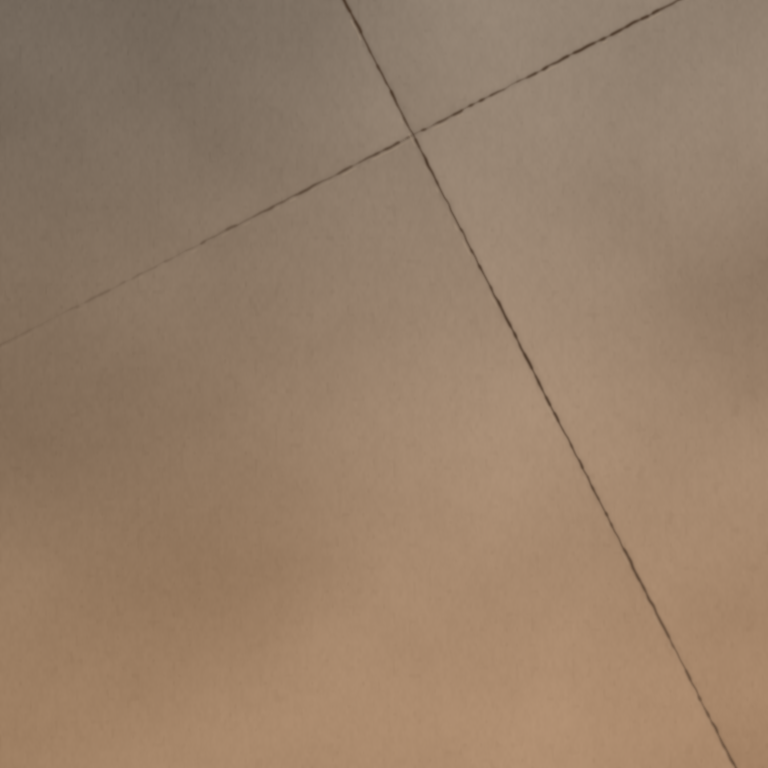
A Shadertoy shader for this texture:

```glsl
const vec2 CROSSING = vec2(0.538, 0.824);
const float TILT = 0.471;
const float TILE_SIZE = 1.15;
const vec3 JOINT_COLOR = vec3(0.28, 0.21, 0.155);
const vec3 CHIP_COLOR = vec3(0.70, 0.61, 0.51);
const vec3 MEAN_COLOR = vec3(0.59, 0.49, 0.403);

float hash(vec2 p) {
    return fract(sin(dot(p, vec2(127.1, 311.7))) * 43758.5453);
}

float valueNoise(vec2 p) {
    vec2 cell = floor(p);
    vec2 f = fract(p);
    f = f * f * (3.0 - 2.0 * f);
    float low = mix(hash(cell), hash(cell + vec2(1.0, 0.0)), f.x);
    float high = mix(hash(cell + vec2(0.0, 1.0)), hash(cell + vec2(1.0, 1.0)), f.x);
    return mix(low, high, f.y);
}

float fbm(vec2 p, int octaves) {
    float sum = 0.0;
    float weight = 0.5;
    for (int i = 0; i < octaves; i++) {
        sum += weight * (valueNoise(p) - 0.5);
        p = mat2(0.8, 0.6, -0.6, 0.8) * p * 2.03 + 17.3;
        weight *= 0.5;
    }
    return sum;
}

mat2 rotation(float angle) {
    float c = cos(angle);
    float s = sin(angle);
    return mat2(c, -s, s, c);
}

float softSpot(vec2 p, vec2 center, vec2 radius) {
    vec2 d = (p - center) / radius;
    return exp(-dot(d, d));
}

// Warm light from below, cooler shade toward the upper left
vec3 floorLight(vec2 uv) {
    vec3 bottom = mix(vec3(0.615, 0.495, 0.385), vec3(0.65, 0.522, 0.41), uv.x);
    vec3 top = mix(vec3(0.45, 0.40, 0.35), vec3(0.57, 0.503, 0.438), uv.x);
    vec3 light = mix(bottom, top, smoothstep(-0.05, 1.12, uv.y));
    light += vec3(0.045, 0.042, 0.04) * softSpot(uv, vec2(0.6, 0.42), vec2(0.32, 0.5));
    light += vec3(0.05, 0.047, 0.043) * softSpot(uv, vec2(0.62, 1.0), vec2(0.2, 0.2));
    light -= vec3(0.035, 0.03, 0.025) * softSpot(uv, vec2(0.0, 0.42), vec2(0.25, 0.14));
    light -= vec3(0.04, 0.038, 0.035) * softSpot(uv, vec2(1.02, 0.64), vec2(0.12, 0.16));
    light -= 0.02 * softSpot(uv, vec2(0.32, 0.24), vec2(0.14, 0.1));
    return mix(MEAN_COLOR, light, 1.14);
}

// Fine grain over broad, cloudy stains
float surfaceTone(vec2 p, vec2 grainPoint) {
    float clouds = 0.07 * fbm(p * 5.0, 4);
    float speckle = 0.030 * fbm(grainPoint * vec2(190.0, 110.0), 2);
    float pits = smoothstep(0.75, 1.0, valueNoise(grainPoint * vec2(150.0, 100.0) + 41.0));
    return clouds + speckle - 0.012 * pits;
}

// Signed distance to the nearest line of a repeating grid
float gridDistance(float x, float size) {
    return x - size * floor(x / size + 0.5);
}

float softLine(float d, float radius) {
    return exp(-d * d / (radius * radius));
}

// Worn, broken joint with pale chips along one side
vec3 drawJoint(vec3 color, float d, float along, float strength, float wear, float seed, float pixel) {
    float radius = max(pixel, 0.0019);
    float crumbs = valueNoise(vec2(along * 130.0, seed + 9.0));
    float stretches = valueNoise(vec2(along * 24.0, seed + 5.0));
    d += 0.0014 * (valueNoise(vec2(along * 90.0, seed)) - 0.5);
    float filled = smoothstep(0.2, 0.8, 0.55 * crumbs + 0.45 * stretches);
    float ink = strength * mix(1.0, filled, wear);
    float chips = smoothstep(0.45, 0.9, valueNoise(vec2(along * 90.0, seed + 15.0)));
    color *= 1.0 - 0.07 * strength * softLine(d, 0.005);
    color = mix(color, CHIP_COLOR, 0.3 * strength * chips * softLine(d + 0.0045, 0.0018));
    return mix(color, JOINT_COLOR, ink * softLine(d, radius * (0.9 + 0.35 * filled)));
}

void mainImage(out vec4 fragColor, in vec2 fragCoord) {
    vec2 uv = fragCoord / iResolution.xy;
    vec2 p = fragCoord / iResolution.y;
    float pixel = 1.0 / iResolution.y;
    vec2 q = rotation(TILT) * (p - CROSSING);
    vec2 tile = floor(q / TILE_SIZE);

    // Tile surface
    vec3 color = floorLight(uv);
    color += 0.01 * (hash(tile + 3.0) - 0.5);
    color += surfaceTone(q + tile * 7.0, p) * vec3(1.0, 0.95, 0.9);

    // Cross joint fades to the left, long joint thins at its far end
    float crossStrength = mix(0.12, 0.8, smoothstep(-0.62, 0.12, q.x));
    float longStrength = mix(0.55, 0.85, smoothstep(-0.8, -0.4, q.y));
    color = drawJoint(color, gridDistance(q.y, TILE_SIZE), q.x, crossStrength, 0.8, 2.0, pixel);
    color = drawJoint(color, gridDistance(q.x, TILE_SIZE), q.y, longStrength, 0.5, 31.0, pixel);

    fragColor = vec4(clamp(color, 0.0, 1.0), 1.0);
}
```
